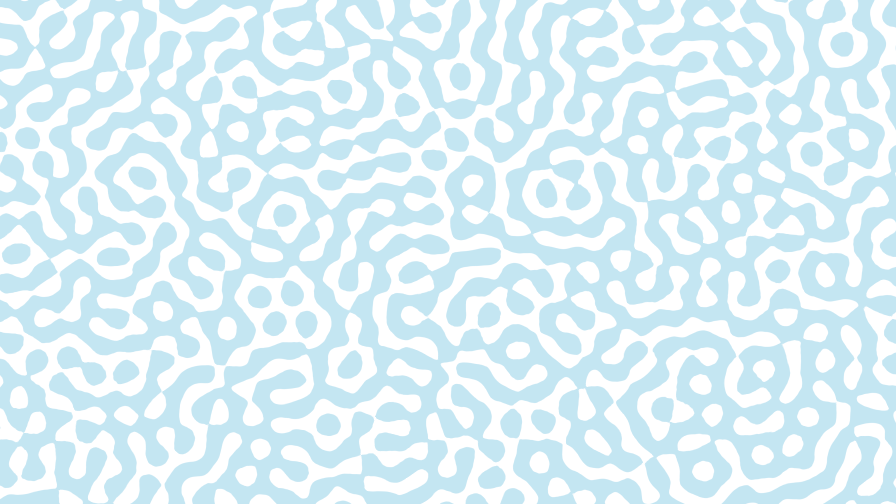
Give the GLSL for this pattern, as a Shadertoy shader.

```glsl
// Draws a labyrinth of short white worms, rings and dots on pale blue.

const int WAVES = 20;
const int TAPS = 48;
vec3 waves[WAVES]; // xy: wave vector, z: phase

float hash(float n) {
    return fract(sin(n * 12.9898 + 4.1) * 43758.5);
}

// Plane waves of nearly equal length, spread over all directions
void initWaves() {
    for (int i = 0; i < WAVES; i++) {
        float n = float(i);
        float angle = (n + hash(n)) * 3.14159 / float(WAVES);
        float frequency = 6.28318 * mix(0.9, 1.1, hash(n + 31.0));
        waves[i] = vec3(frequency * vec2(cos(angle), sin(angle)), 6.28318 * hash(n + 67.0));
    }
}

// Layered sines, saturated so that all ridges reach a similar height
float ridges(vec2 p) {
    float sum = 0.0;
    for (int i = 0; i < WAVES; i++) {
        sum += cos(dot(p, waves[i].xy) + waves[i].z);
    }
    sum /= sqrt(0.5 * float(WAVES));
    return sum * inversesqrt(sum * sum + 0.15);
}

// One activator-inhibitor step: narrow average minus wide average
float turing(vec2 p) {
    vec2 activator = vec2(0.0), inhibitor = vec2(0.0); // x: sum, y: weight
    for (int j = 0; j < TAPS; j++) {
        float radius = 0.75 * (float(j) + 0.5) / float(TAPS);
        float angle = float(j) * 2.39996;
        float value = ridges(p + radius * vec2(cos(angle), sin(angle)));
        float r2 = radius * radius;
        activator += vec2(value, 1.0) * radius * exp(-21.4 * r2);
        inhibitor += vec2(value, 1.0) * radius * exp(-5.35 * r2);
    }
    return activator.x / activator.y - inhibitor.x / inhibitor.y;
}

void mainImage(out vec4 fragColor, in vec2 fragCoord) {
    initWaves();

    // One unit is the spacing between neighbouring worms
    vec2 p = fragCoord / iResolution.y / 0.057;
    float level = turing(p) - 0.085;

    // Edge about one pixel wide
    float edge = 0.7 * max(length(vec2(dFdx(level), dFdy(level))), 1e-4);
    float worm = smoothstep(-edge, edge, level);

    vec3 paleBlue = vec3(0.77, 0.90, 0.95);
    vec3 white = vec3(1.0);
    fragColor = vec4(mix(paleBlue, white, worm), 1.0);
}
```
